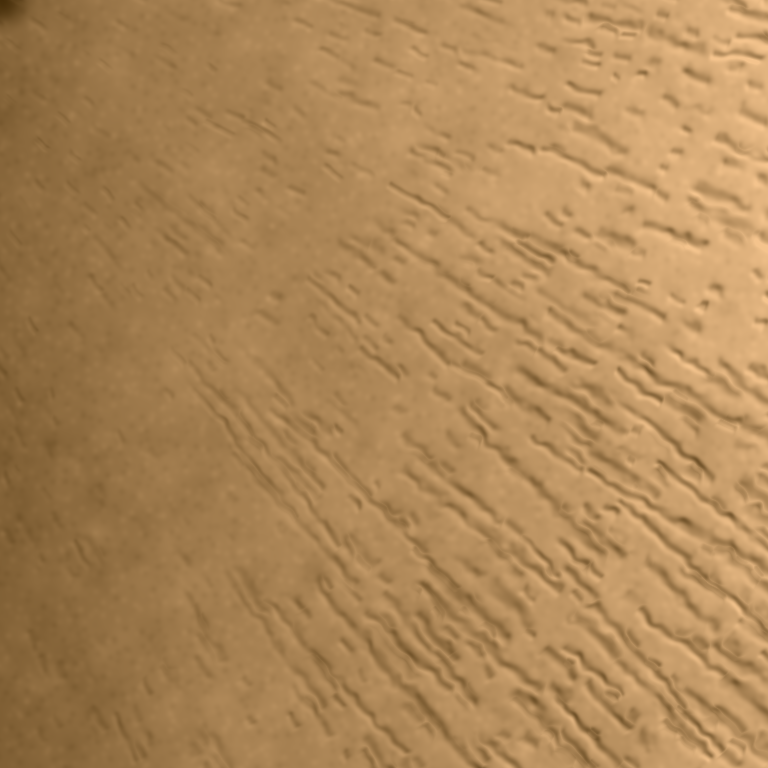
This texture is drawn by a WebGL 1 fragment shader. Its source:

```glsl
precision highp float;
// Raked tan plaster: soft grooves fan out from beyond the upper left corner.
// Jittered strokes in polar cells and cellular bumps form a height field,
// which is lit from the upper right and coloured along a two-tone ramp.

uniform vec2 u_resolution;

const vec3 SHADOW_TAN = vec3(0.52, 0.39, 0.22);
const vec3 LIGHT_TAN = vec3(0.81, 0.64, 0.44);
const vec2 FAN_CENTRE = vec2(-0.45, 1.30);
const vec2 LIGHT_DIR = vec2(0.6, 0.8);

vec2 hash2(vec2 cell) {
  vec3 v = fract(cell.xyx * vec3(0.1031, 0.1030, 0.0973));
  v += dot(v, v.yzx + 33.33);
  return fract((v.xx + v.yz) * v.zy);
}

// Smooth cellular noise: every cell holds one signed round bump.
float cellBumps(vec2 p) {
  vec2 base = floor(p);
  float sum = 0.0;
  for (int j = -1; j <= 1; j++) {
    for (int i = -1; i <= 1; i++) {
      vec2 cell = base + vec2(float(i), float(j));
      vec2 away = p - cell - hash2(cell + 17.0);
      sum += (2.0 * hash2(cell + 71.0).x - 1.0) * exp(-6.0 * dot(away, away));
    }
  }
  return sum;
}

// Layered sines that bend the strokes slightly.
vec2 wobble(vec2 p) {
  vec2 slow = sin(p.yx * vec2(37.0, 43.0) + 3.0 * sin(p * 19.0));
  vec2 fast = sin(p.yx * vec2(131.0, 117.0) + 2.5 * sin(p * 83.0));
  return 0.0018 * slow + 0.0013 * fast;
}

// Soft capsules lying along x, one per cell; density fades them in and out.
float strokes(vec2 q, vec2 size, float halfLength, float width,
              float density, float seed) {
  vec2 base = floor(q / size);
  float depth = 0.0;
  for (int j = -1; j <= 1; j++) {
    for (int i = -1; i <= 1; i++) {
      vec2 cell = base + vec2(float(i), float(j));
      vec2 place = hash2(cell + seed);
      vec2 shape = hash2(cell + seed + 41.0);
      vec2 trait = hash2(cell + seed + 97.0);
      vec2 d = q - (cell + 0.5 + 0.7 * (place - 0.5)) * size;
      d.y += d.x * 0.2 * (trait.x - 0.5);
      d.x = max(abs(d.x) - halfLength * mix(0.25, 1.0, shape.x), 0.0);
      float w = width * mix(0.65, 1.25, shape.y);
      float present = smoothstep(trait.y, trait.y + 0.2, density);
      depth = max(depth, present * exp(-dot(d, d) / (w * w)));
    }
  }
  return depth;
}

// Wear grows toward the right and slightly toward the bottom.
float wearAt(vec2 p) {
  return smoothstep(0.12, 0.95, p.x + 0.15 * (0.5 - p.y));
}

float carvedDepth(vec2 p) {
  vec2 ray = p - FAN_CENTRE;
  vec2 q = vec2(length(ray), 1.3 * atan(-ray.y, ray.x)) + wobble(p);
  float roughness = cellBumps(p * 62.0);
  q.y += 0.0030 * roughness;
  float wear = wearAt(p);
  float low = smoothstep(0.85, 0.3, p.y);
  float patches = 0.35 * cellBumps(p * 9.0);
  float grooves = strokes(q, vec2(0.20, 0.030), 0.15, 0.0060,
                          low * (0.2 + 0.8 * wear) + patches, 3.0);
  float dashes = strokes(q, vec2(0.09, 0.030), 0.042, 0.0064,
                         0.15 + 0.5 * wear + patches, 151.0);
  float chips = strokes(q, vec2(0.036, 0.030), 0.010, 0.0056,
                        0.3 + 0.3 * wear + patches, 307.0);
  float depth = max(max(grooves, dashes), 0.85 * chips);
  depth *= 0.85 + 0.35 * cellBumps(p * 36.0) + 0.35 * roughness;
  return depth + 0.10 * roughness;
}

// Broad light falling from the right, with a dim upper left corner.
float broadLight(vec2 p) {
  float tone = 0.24 * smoothstep(0.0, 0.3, p.x) + 0.78 * p.x - 0.07;
  tone += 0.10 * (p.y - 0.5);
  vec2 glow = p - vec2(1.02, 0.78);
  tone += 0.30 * exp(-14.0 * dot(glow, glow));
  return tone - 0.9 * smoothstep(0.05, 0.0, length(p - vec2(0.0, 1.0)));
}

void main() {
  vec2 p = gl_FragCoord.xy / u_resolution;
  vec2 stepToLight = 0.0035 * LIGHT_DIR;
  float ahead = carvedDepth(p + stepToLight);
  float behind = carvedDepth(p - stepToLight);
  float strength = mix(0.15, 0.66, wearAt(p));

  // The wall facing the light brightens; the floor of a groove is dimmer.
  float relief = (ahead - behind) - 0.32 * (ahead + behind);
  float mottling = 0.12 * cellBumps(p * 24.0) + 0.10 * cellBumps(p * 85.0);
  float tone = broadLight(p) + 0.06 + strength * relief + mottling;
  tone += 0.10 * cellBumps(p * 5.0) + 0.08 * cellBumps(p * 11.0 + 40.0);

  gl_FragColor = vec4(mix(SHADOW_TAN, LIGHT_TAN, clamp(tone, -0.9, 1.5)), 1.0);
}
```
